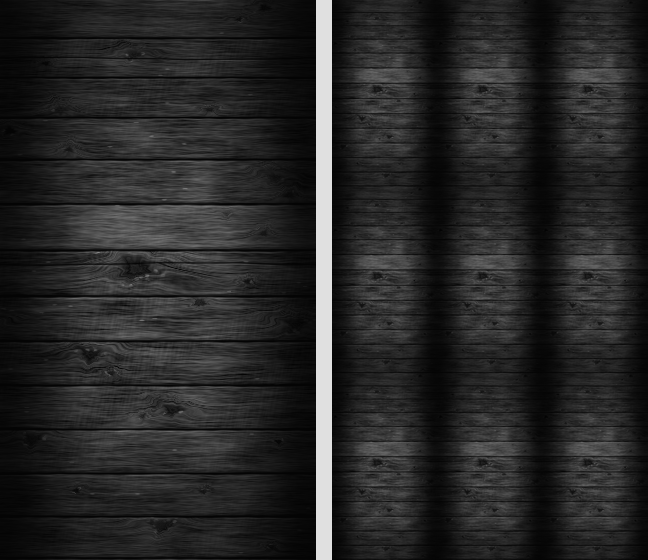
Left, the tile; right, the same tile 3 across and 3 down.
Reproduce this texture procedurally as a Shadertoy shader.

```glsl
// Charred wooden planks stacked down the canvas, lit softly in the middle.
// Stretched cellular noise makes the fibres, layered sines bend them, and
// hashed knots, cracks and chips set each plank apart. All of it wraps.
#define PLANKS 13.0
#define GAP 0.028
#define BASE 0.285
#define GRAIN 0.40
#define TINT 0.09
#define SAW 0.06
#define KNOT_MIN 0.07
#define KNOT_MAX 0.20
#define EDGE_LIGHT 0.17
#define SIDE_SHADE 0.17
#define END_SHADE 0.50

const float TAU = 6.2831853;

vec2 hash2(vec2 p) {
    vec3 a = fract(p.xyx * vec3(0.1031, 0.1030, 0.0973));
    a += dot(a, a.yzx + 33.33);
    return fract((a.xx + a.yz) * a.zy);
}

// Cellular noise wrapping in x: distance to the nearest point, and its random value
vec2 cells(vec2 p, float period) {
    vec2 base = floor(p), best = vec2(9.0, 0.0);
    for (int j = -1; j <= 1; j++)
    for (int i = -1; i <= 1; i++) {
        vec2 o = vec2(i, j), c = base + o;
        vec2 h = hash2(vec2(mod(c.x, period), c.y) + 17.0);
        float d = length(o + h - fract(p));
        if (d < best.x) best = vec2(d, fract(h.x * 7.3 + h.y * 3.1));
    }
    return best;
}

// Soft line of a given half width, centred on zero
float line(float d, float halfWidth, float soft) {
    return 1.0 - smoothstep(halfWidth - soft, halfWidth + soft, abs(d));
}

// Plank coordinate measured downwards; sines make the plank heights uneven
float plankCoord(float t) {
    float shift = 0.0104 + 0.0104 * sin(TAU * (t - 0.06)) - 0.0026 * cos(2.0 * TAU * t);
    return (t + shift) * PLANKS;
}

void mainImage(out vec4 fragColor, in vec2 fragCoord) {
    vec2 uv = fragCoord / iResolution.xy;
    float x = uv.x;
    float px = PLANKS / iResolution.y;
    float lengthInPlanks = PLANKS * iResolution.x / iResolution.y;

    // Plank index, position across it, and its own random values
    float row = plankCoord(1.0 - uv.y);
    float id = mod(floor(row), PLANKS), f = fract(row);
    vec2 rnd = hash2(vec2(id, 41.0));

    // Fibre direction: nearly straight, bent a little by slow waves
    float v = f + 0.022 * sin(TAU * (x + rnd.x) + 2.0 * f)
                + 0.010 * sin(TAU * (3.0 * x + rnd.y) + 5.0 * f)
                + 0.004 * sin(TAU * (11.0 * x + rnd.x) + 9.0 * f);

    // Knots: dark ragged cores with a broken pale rim; fibres circle them
    float core = 0.0, rim = 0.0;
    for (int k = 0; k < 2; k++) {
        vec2 place = hash2(vec2(id * 3.0 + 5.0, 11.0 + 23.0 * float(k)));
        vec2 kind = hash2(place * 91.0 + 3.0);
        float size = mix(KNOT_MIN, KNOT_MAX, kind.x * kind.x);
        if (id == 6.0 && k == 0) {
            size = 1.6 * KNOT_MAX;
            place = vec2(0.43, 0.4);
        }
        vec2 d = vec2((fract(x - place.x + 0.5) - 0.5) * lengthInPlanks * 0.6,
                      f - mix(0.15, 0.85, place.y));
        float angle = atan(d.y, d.x);
        float r = length(d) * (1.0 + 0.22 * sin(3.0 * angle + TAU * kind.x)
                                   + 0.14 * sin(8.0 * angle + TAU * kind.y));
        float near = exp(-r * r / (2.0 * size * size));
        v = mix(v, 1.6 * r + place.y, 0.8 * near);
        core = max(core, (1.0 - smoothstep(0.25 * size, size, r)) * (0.4 + 0.45 * kind.y));
        float ring = (r - 0.8 * size) / (0.25 * size);
        rim = max(rim, exp(-ring * ring));
    }

    // Fibres at three scales, fine dark pores, and upright saw marks
    float seed = id * 67.0;
    float fibre = 0.30 * cells(vec2(3.0 * x, 7.0 * v + seed), 3.0).x
                + 0.38 * cells(vec2(8.0 * x, 20.0 * v + seed), 8.0).x
                + 0.32 * cells(vec2(26.0 * x, 36.0 * v + seed), 26.0).x;
    float pores = pow(0.5 + 0.5 * sin(70.0 * v + 2.0 * sin(TAU * (x + rnd.y))), 6.0);
    pores *= 0.5 + 0.5 * sin(TAU * (2.0 * x + rnd.x) + 15.0 * v);
    float saw = cells(vec2(110.0 * x + 3.0 * f, 2.0 * f + seed), 110.0).x - 0.45;
    float sawn = 0.5 + 0.5 * sin(TAU * (2.0 * x + rnd.y) + 3.0 * f);

    // Broad stains along each plank
    float stain = cells(vec2(5.0 * x, 1.5 * f + seed), 5.0).x - 0.45;
    float patches = sin(TAU * (2.0 * x + rnd.y) + 4.0 * f) * sin(TAU * (3.0 * x + rnd.x) - 3.0 * f);

    float tone = BASE + GRAIN * (fibre - 0.45) - 0.07 * pores * (0.5 + rnd.x)
               + TINT * (rnd.y - 0.5) + SAW * saw * (0.3 + rnd.x) * sawn
               + 0.12 * stain + 0.025 * patches;

    // Knots and a few pale chips
    vec2 fleck = cells(vec2(50.0 * x, 9.0 * f + seed), 50.0);
    tone *= 1.0 - 0.85 * core;
    tone += 0.22 * rim * smoothstep(0.55, 0.9, fleck.y) * (1.0 - smoothstep(0.2, 0.5, fleck.x));
    vec2 chip = cells(vec2(22.0 * x, 10.0 * v + seed), 22.0);
    tone += 0.18 * step(0.98, chip.y) * (1.0 - smoothstep(0.08, 0.25, chip.x));

    // Long cracks with a worn lower lip on a few planks
    float cracked = step(abs(mod(id, 5.0) - 1.0), 0.1) * step(id, 9.0);
    float crack = f - mix(0.30, 0.52, step(id, 3.0)) - 0.025 * sin(TAU * (x + rnd.y))
                - 0.006 * sin(TAU * (4.0 * x + rnd.x));
    float worn = smoothstep(-0.3, 0.8, sin(TAU * (2.0 * x + rnd.x)) + 0.5 * sin(TAU * (7.0 * x + rnd.y)));
    tone += cracked * 0.16 * worn * line(crack - 0.032, 0.012, px);
    tone *= 1.0 - 0.85 * cracked * line(crack, 0.014, px);

    // Gaps between planks: shaded lower edge, black slit, lit upper edge
    float rough = 0.005 * sin(TAU * (3.0 * x + rnd.x)) + 0.004 * sin(TAU * (13.0 * x + rnd.y));
    float below = f - GAP - rough;
    tone += EDGE_LIGHT * (0.25 + 0.75 * worn) * line(below - 0.025, 0.012, px);
    tone *= 1.0 - 0.30 * smoothstep(0.90, 1.0, f);
    float slit = smoothstep(-px, px, below) * (1.0 - smoothstep(-px, px, f - 1.0 + 0.5 * GAP));
    tone *= mix(0.06, 1.0, slit);

    // Shade towards the borders, equal on opposite sides
    vec2 c = cos(0.5 * TAU * uv);
    vec2 lit = 1.0 - c * c * c * c;
    tone *= mix(SIDE_SHADE, 1.0, lit.x) * mix(END_SHADE, 1.0, lit.y);

    fragColor = vec4(vec3(clamp(tone, 0.015, 1.0)), 1.0);
}
```
